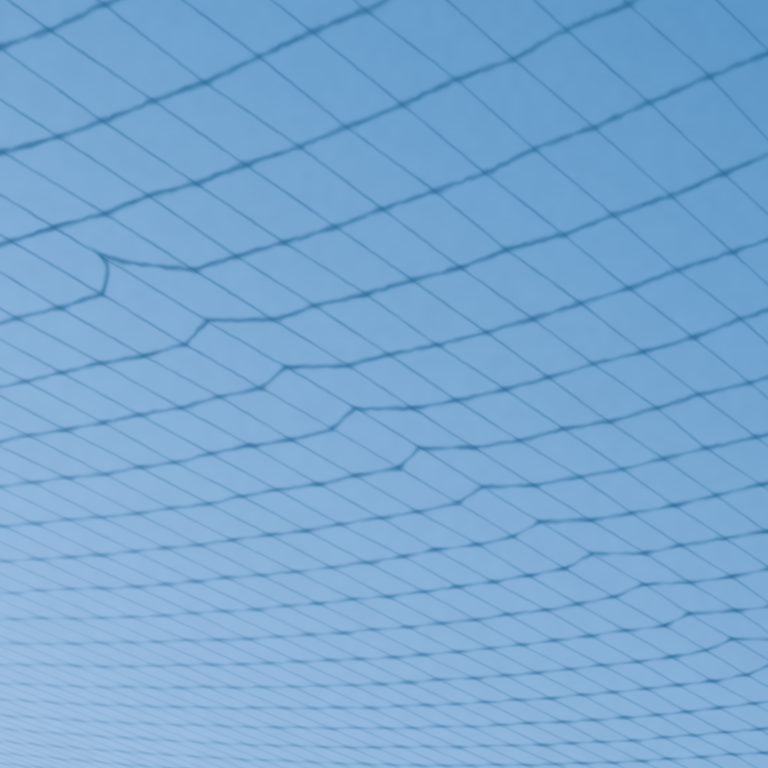
A three.js fragment shader for this pattern:

```glsl
// A sagging net stretched under a pale blue sky, seen in steep perspective.
// Each point is projected back to net coordinates (thread, rope); the distance
// to the nearest whole coordinate draws thin threads, frayed ropes and knots.

#define SKY_HIGH vec3(0.357, 0.589, 0.778)
#define SKY_LOW vec3(0.642, 0.764, 0.895)
#define CORD_COLOR vec3(0.17, 0.42, 0.60)
#define VANISHING vec2(2.816, 1.965)
#define ANCHOR vec2(-5.443, 0.331)
#define DEPTH vec2(-0.292, 19.5)
#define THREAD_STEP 1.305
#define ROPE_WIDTH 0.0036
#define THREAD_WIDTH 0.0021
#define KNOT_RADIUS 0.0056
#define SLACK 0.07
#define FOLD 0.24

varying vec2 vUv;

float hash(vec2 p) {
  p = fract(p * vec2(0.1031, 0.1137));
  p += dot(p, p.yx + 33.33);
  return fract((p.x + p.y) * p.x * 43.7);
}

// Linear between grid points, so cords bend only at their knots
float knotNoise(vec2 p) {
  vec2 i = floor(p), f = p - i;
  return mix(mix(hash(i), hash(i + vec2(1.0, 0.0)), f.x),
             mix(hash(i + vec2(0.0, 1.0)), hash(i + vec2(1.0, 1.0)), f.x), f.y);
}

// Height of the sagging rope along its threads, and its slope
vec2 sag(float k) {
  if (k > 0.0) return vec2(-k * (0.482 + 0.01367 * k), -0.482 - 0.02734 * k);
  float stretch = 1.0 - 0.025 * k;
  return vec2(-0.553 * k / stretch, -0.553 / (stretch * stretch));
}

// Inverse perspective by Newton steps; p has y pointing down
vec2 project(vec2 p) {
  float toVanish = p.x - VANISHING.x;
  float slope = (THREAD_STEP - DEPTH.x * p.x) / toVanish;
  float start = (ANCHOR.x - p.x * DEPTH.y) / toVanish;
  float k = 0.0;
  for (int i = 0; i < 9; i++) {
    float n = start + slope * k;
    vec2 s = sag(k);
    float miss = VANISHING.y * n + ANCHOR.y + s.x - p.y * (n + dot(DEPTH, vec2(k, 1.0)));
    k -= miss / ((VANISHING.y - p.y) * slope + s.y - p.y * DEPTH.x);
  }
  return vec2(k, start + slope * k);
}

// Net coordinates with a pulled fold along one thread and uneven knots
vec2 netCoords(vec2 p) {
  vec2 q = project(p);
  float ridge = max(0.0, 1.0 - abs(q.x + 1.0));
  float snag = FOLD + 0.34 * exp(-2.0 * max(q.y - 3.4, 0.0));
  float pull = ridge * snag * smoothstep(2.9, 3.4, q.y);
  float droop = 0.016 * max(q.x, 0.0) * smoothstep(3.2, 5.4, q.y);
  vec2 wobble = vec2(knotNoise(q + 40.0), knotNoise(q + 91.0)) - 0.5;
  return q + vec2(0.0, pull - droop) + wobble * SLACK * vec2(1.6, 1.0);
}

float softLine(float d, float width) {
  return exp(-d * d / (width * width));
}

void main() {
  vec2 p = vec2(vUv.x, 1.0 - vUv.y);

  // Sky brightens toward the lower left
  float haze = 0.62 * p.y + 0.34 * (1.0 - p.x);
  vec3 color = mix(SKY_HIGH, SKY_LOW, haze);
  color += 0.012 * (knotNoise(p * 70.0) - 0.5);

  // Canvas distance to the nearest thread (x) and rope (y)
  float e = 0.0008;
  vec2 net = netCoords(p);
  vec2 dx = (netCoords(p + vec2(e, 0.0)) - net) / e;
  vec2 dy = (netCoords(p + vec2(0.0, e)) - net) / e;
  vec2 rate = max(sqrt(dx * dx + dy * dy), 0.001);
  vec2 dist = (fract(net + 0.5) - 0.5) / rate;

  // Cords grow thinner with distance; fray shifts and breaks them up
  float nearness = clamp(22.0 / (net.y + dot(DEPTH, vec2(net.x, 1.0))), 0.4, 1.15);
  float fray = knotNoise(p * 120.0 + 7.0) - 0.5;
  float patchy = knotNoise(p * 75.0 + 23.0);
  dist += vec2(0.0012, 0.0024) * fray * nearness;
  float rope = softLine(dist.y, ROPE_WIDTH * nearness * (0.85 + 0.3 * patchy));
  float thread = softLine(dist.x, THREAD_WIDTH * mix(1.0, nearness, 0.5));
  float knot = softLine(length(dist), KNOT_RADIUS * nearness);

  // Far ropes stay dark only beside their knots
  float far = smoothstep(0.25, 0.8, p.y);
  float besideKnot = 0.5 + 0.5 * cos(6.2832 * net.x);
  float ropeInk = 0.54 * (0.65 + 0.7 * patchy) * mix(1.0, 0.4 + 0.6 * besideKnot, far);
  float threadInk = 0.34 * (0.65 + 0.6 * knotNoise(p * 50.0 + 61.0)) * (1.0 - 0.3 * far);

  float cover = 1.0 - (1.0 - ropeInk * rope) * (1.0 - threadInk * thread) * (1.0 - 0.36 * knot);
  cover *= mix(1.0, 0.25, smoothstep(0.5, 0.95, haze));
  gl_FragColor = vec4(mix(color, CORD_COLOR, cover), 1.0);
}
```
